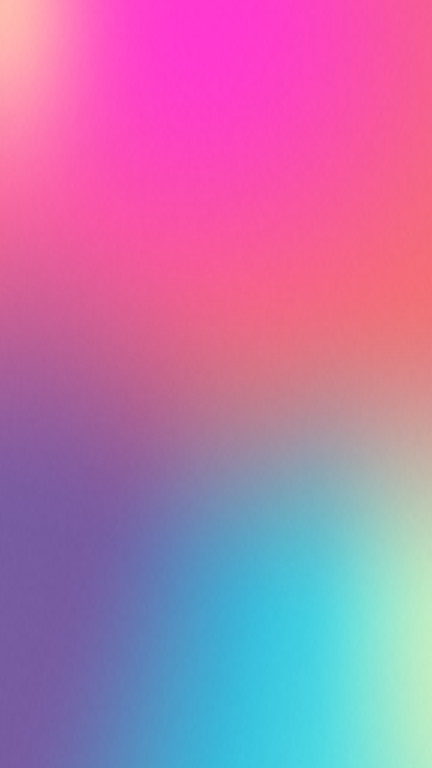
Give the GLSL for this background, as a Shadertoy shader.

```glsl
#define MAGENTA vec3(1.00, 0.227, 0.81)
#define CORAL   vec3(0.955, 0.435, 0.455)
#define PEACH   vec3(1.00, 0.78, 0.69)
#define VIOLET  vec3(0.47, 0.36, 0.635)
#define CYAN    vec3(0.20, 0.75, 0.87)
#define AQUA    vec3(0.32, 0.87, 0.895)
#define CREAM   vec3(0.79, 0.935, 0.755)
#define BLEND_HALF_WIDTH 0.235
#define GRAIN_CELLS vec2(144.0, 128.0)
#define GRAIN_STRENGTH 0.010

float hash(vec2 p) {
    return fract(sin(dot(p, vec2(127.1, 311.7))) * 43758.55);
}

// Smooth value noise in 0..1
float valueNoise(vec2 p) {
    vec2 cell = floor(p);
    vec2 f = smoothstep(0.0, 1.0, fract(p));
    float low = mix(hash(cell), hash(cell + vec2(1.0, 0.0)), f.x);
    float high = mix(hash(cell + vec2(0.0, 1.0)), hash(cell + vec2(1.0)), f.x);
    return mix(low, high, f.y);
}

// Soft elliptical spot: 1 at its centre, fading to 0
float glow(vec2 p, vec2 centre, vec2 radius) {
    vec2 d = (p - centre) / radius;
    return exp(-dot(d, d));
}

// Warm sky: magenta core turning to coral, peach light in the top left corner
vec3 warmField(vec2 uv) {
    float reach = length((uv - vec2(0.45, 1.0)) / vec2(0.6, 0.385));
    float coralAmount = smoothstep(0.1, 1.45, reach) * mix(0.75, 1.0, smoothstep(0.0, 0.6, uv.x));
    vec3 colour = mix(MAGENTA, CORAL, coralAmount);
    return mix(colour, PEACH, 0.9 * glow(uv, vec2(0.0, 1.0), vec2(0.19, 0.2)));
}

// Cool base: violet to cyan along a leaning edge, then aqua and cream
vec3 coolField(vec2 uv) {
    float cyanAmount = smoothstep(0.6 * uv.y, 0.6 + 0.4 * uv.y, uv.x);
    vec3 colour = mix(VIOLET, CYAN, cyanAmount);
    colour = mix(colour, AQUA, smoothstep(0.45, 0.85, uv.x - 0.3 * uv.y));
    float creamFade = (uv.y - 0.15) / 0.4;
    float creamAmount = smoothstep(0.7, 1.06, uv.x) * exp(-creamFade * creamFade);
    return mix(colour, CREAM, creamAmount);
}

void mainImage(out vec4 fragColor, in vec2 fragCoord) {
    vec2 uv = fragCoord / iResolution.xy;

    // Sloping horizon where the two fields melt together
    float horizon = 0.55 + 0.025 * uv.x - 0.16 * smoothstep(0.0, 0.7, uv.x);
    float warmAmount = smoothstep(-BLEND_HALF_WIDTH, BLEND_HALF_WIDTH, uv.y - horizon);
    vec3 colour = mix(coolField(uv), warmField(uv), warmAmount);

    // Faint grain
    colour += GRAIN_STRENGTH * (valueNoise(uv * GRAIN_CELLS) - 0.5);
    fragColor = vec4(clamp(colour, 0.0, 1.0), 1.0);
}
```
